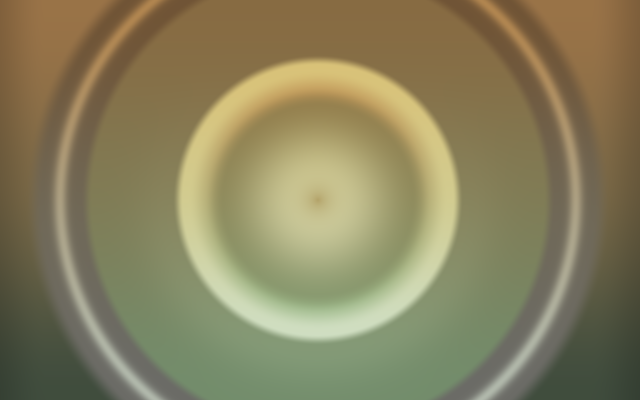
Reproduce this background procedurally as a WebGL 2 fragment shader.

```glsl
#version 300 es
precision highp float;
// Concentric soft rings around a glowing core, warm above and green below.
// Each zone takes a three-stop vertical gradient; radial masks of the
// distance from the centre layer the zones from the outside inward.

uniform vec2 u_resolution;
out vec4 fragColor;

const vec2 CENTRE = vec2(-0.005, 0.0);

// Vertical blend through three colours, t from 0 (bottom) to 1 (top)
vec3 verticalRamp(vec3 low, vec3 middle, vec3 high, float t) {
    vec3 lower = mix(low, middle, smoothstep(0.0, 0.55, t));
    return mix(lower, high, smoothstep(0.4, 1.0, t));
}

// Soft disc: 1 inside the radius, 0 outside
float disc(float r, float radius, float blur) {
    return 1.0 - smoothstep(radius - blur, radius + blur, r);
}

// Bell-shaped line centred on a radius
float softLine(float r, float radius, float width) {
    float d = (r - radius) / width;
    return exp(-d * d);
}

// Backdrop with darker lower corners and side edges
vec3 backdrop(vec2 p, float t) {
    vec3 color = verticalRamp(vec3(0.25, 0.30, 0.24), vec3(0.47, 0.41, 0.28),
                              vec3(0.60, 0.45, 0.28), t);
    float side = smoothstep(0.68, 0.84, abs(p.x));
    return color * (1.0 - 0.20 * side);
}

// Wide grey-brown band carrying a bright line
vec3 outerBand(float r, float t) {
    vec3 shade = verticalRamp(vec3(0.42, 0.42, 0.40), vec3(0.44, 0.41, 0.34),
                              vec3(0.44, 0.33, 0.21), t);
    vec3 shine = verticalRamp(vec3(0.69, 0.72, 0.67), vec3(0.67, 0.63, 0.52),
                              vec3(0.69, 0.52, 0.31), t);
    return mix(shade, shine, softLine(r, 0.645, 0.017));
}

// Broad disc, lit a little around the inner ring
vec3 plate(float r, float t) {
    vec3 color = verticalRamp(vec3(0.45, 0.55, 0.42), vec3(0.50, 0.49, 0.34),
                              vec3(0.53, 0.42, 0.26), t);
    float halo = softLine(r, 0.37, 0.09) * (1.0 - smoothstep(0.1, 0.9, t));
    return color + vec3(0.06, 0.06, 0.055) * halo;
}

// Bright ring that fades inward through a tinted slope
vec3 innerRing(float r, float t, vec3 hollow) {
    vec3 slope = verticalRamp(vec3(0.60, 0.73, 0.55), vec3(0.68, 0.66, 0.45),
                              vec3(0.76, 0.58, 0.33), t);
    vec3 crest = verticalRamp(vec3(0.81, 0.87, 0.76), vec3(0.82, 0.80, 0.57),
                              vec3(0.85, 0.76, 0.47), t);
    vec3 color = mix(hollow, slope, smoothstep(0.235, 0.285, r));
    return mix(color, crest, smoothstep(0.255, 0.325, r));
}

// Shaded hollow with a pale core and a small dark centre
vec3 core(float r, float t) {
    vec3 hollow = verticalRamp(vec3(0.53, 0.62, 0.46), vec3(0.56, 0.55, 0.37),
                               vec3(0.59, 0.49, 0.29), t);
    vec3 pale = verticalRamp(vec3(0.80, 0.83, 0.68), vec3(0.80, 0.79, 0.60),
                             vec3(0.80, 0.74, 0.48), t);
    vec3 color = mix(pale, hollow, smoothstep(0.045, 0.25, r));
    return mix(color, vec3(0.69, 0.62, 0.39), 0.9 * exp(-r / 0.028));
}

void main() {
    vec2 p = (gl_FragCoord.xy - 0.5 * u_resolution) / u_resolution.y - CENTRE;
    float t = gl_FragCoord.y / u_resolution.y;
    float r = length(p);

    // Local gradient position makes the small ring span its full colour range
    float ringT = clamp(0.5 + p.y * 1.35, 0.0, 1.0);

    vec3 color = backdrop(p, t);
    color = mix(color, outerBand(r, t), disc(r, 0.711, 0.022));
    color = mix(color, plate(r, t), disc(r, 0.578, 0.014));
    vec3 centre = innerRing(r, ringT, core(r, ringT));
    color = mix(color, centre, disc(r, 0.350, 0.013));

    fragColor = vec4(clamp(color, 0.0, 1.0), 1.0);
}
```
